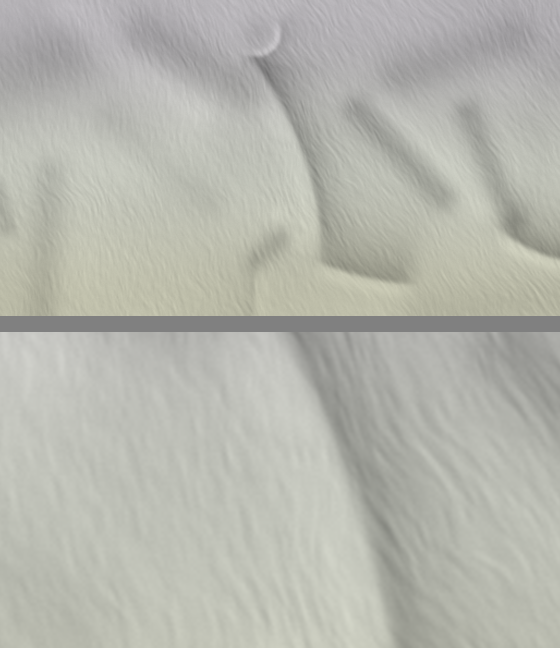
Top: the whole. Bottom: its middle third, enlarged.
This texture is drawn by a Shadertoy shader. Its source:

```glsl
float hash(vec2 p) {
    vec3 q = fract(vec3(p.xyx) * 0.1031);
    q += dot(q, q.yzx + 33.33);
    return fract((q.x + q.y) * q.z);
}

float noise(vec2 p) {
    vec2 i = floor(p), f = fract(p);
    f = f * f * (3.0 - 2.0 * f);
    return mix(mix(hash(i), hash(i + vec2(1, 0)), f.x),
               mix(hash(i + vec2(0, 1)), hash(i + vec2(1, 1)), f.x), f.y);
}

float bell(float x, float width) {
    return exp(-x * x / (width * width));
}

// Soft valley or ridge along a segment
float softFold(vec2 p, vec2 a, vec2 b, float width) {
    vec2 ab = b - a;
    float t = clamp(dot(p - a, ab) / dot(ab, ab), 0.0, 1.0);
    return bell(length(p - a - ab * t), width);
}

// Sharp at zero, fading out on the positive side
float edgeShadow(float side, float edge, float fade) {
    return smoothstep(-edge, edge, side) * exp(-max(side, 0.0) / fade);
}

// Bent crease: x is the shadow left of a-to-b, y the lit rim on the right
vec2 crease(vec2 p, vec2 a, vec2 b, float bend, float fade) {
    vec2 ab = b - a;
    float t = dot(p - a, ab) / dot(ab, ab);
    float side = dot(p - a, vec2(-ab.y, ab.x)) / length(ab) + bend * 4.0 * t * (1.0 - t);
    float ends = smoothstep(-0.15, 0.2, t) * smoothstep(1.15, 0.8, t);
    return ends * vec2(edgeShadow(side, 0.012, fade), bell(side + 0.025, 0.025));
}

// Crepe relief: long, narrow bumps leaning to one side
float crepeHeight(vec2 p, float lean) {
    vec2 q = vec2(p.x + lean * p.y, p.y);
    q.x += 0.022 * noise(p * 14.0) + 0.05 * noise(p * 4.0);
    return noise(q * vec2(85.0, 30.0)) + 0.5 * noise(q * vec2(150.0, 65.0) + 17.0);
}

float crepeLight(vec2 p, float lean) {
    vec2 towardLight = vec2(0.004, 0.004);
    return crepeHeight(p, lean) - crepeHeight(p + towardLight, lean);
}

// Dye fading from cream through pale green to lavender grey
vec3 clothColor(float y) {
    vec3 cream = vec3(0.745, 0.745, 0.665);
    vec3 paleGreen = vec3(0.765, 0.775, 0.735);
    vec3 lavender = vec3(0.705, 0.695, 0.71);
    vec3 lower = mix(cream, paleGreen, smoothstep(0.0, 0.5, y));
    return mix(lower, lavender, smoothstep(0.42, 0.95, y));
}

void mainImage(out vec4 fragColor, in vec2 fragCoord) {
    vec2 p = fragCoord / iResolution.y;
    float shade = 0.0;

    // Central curved crease with a lit ridge on its left
    float drop = p.y - 0.19;
    float side = p.x - (1.02 - 0.565 * drop * drop);
    float span = smoothstep(0.14, 0.32, p.y) * smoothstep(0.86, 0.77, p.y);
    float fade = mix(0.045, 0.1, smoothstep(0.3, 0.8, p.y));
    shade += 0.29 * span * edgeShadow(side, 0.016, fade);
    shade -= 0.04 * span * bell(side + 0.04, 0.04);

    // Curled knot above the crease
    vec2 fromKnot = p - vec2(0.815, 0.895);
    float rim = length(fromKnot) - 0.075;
    float facing = smoothstep(0.0, 0.07, fromKnot.x - fromKnot.y);
    shade += facing * (0.14 * edgeShadow(rim, 0.008, 0.04) - 0.1 * bell(rim + 0.012, 0.012));
    shade += 0.08 * bell(length(fromKnot), 0.05);

    // Broad valleys and ridges on the left
    shade += 0.14 * softFold(p, vec2(0.46, 0.88), vec2(0.78, 0.72), 0.085);
    shade -= 0.07 * softFold(p, vec2(0.22, 0.96), vec2(0.62, 0.66), 0.07);
    shade += 0.11 * softFold(p, vec2(0.0, 0.72), vec2(0.18, 0.82), 0.13);
    shade += 0.10 * softFold(p, vec2(0.16, 0.45), vec2(0.13, 0.0), 0.055);
    shade += 0.12 * softFold(p, vec2(-0.01, 0.4), vec2(0.02, 0.28), 0.03);
    shade += 0.06 * softFold(p, vec2(0.35, 0.62), vec2(0.66, 0.36), 0.06);

    // Slanted folds on the right
    shade += 0.17 * softFold(p, vec2(1.13, 0.65), vec2(1.40, 0.38), 0.05);
    shade -= 0.05 * softFold(p, vec2(1.22, 0.67), vec2(1.52, 0.34), 0.04);
    shade += 0.17 * softFold(p, vec2(1.48, 0.64), vec2(1.62, 0.31), 0.045);
    shade += 0.12 * softFold(p, vec2(1.27, 0.76), vec2(1.62, 0.88), 0.08);
    shade += 0.07 * softFold(p, vec2(1.70, 0.62), vec2(1.78, 0.75), 0.1);
    shade += 0.08 * softFold(p, vec2(1.35, 0.0), vec2(1.78, 0.04), 0.09);

    // Lower pockets and the small dent
    vec2 pocket = crease(p, vec2(1.01, 0.17), vec2(1.30, 0.10), 0.01, 0.1);
    vec2 corner = crease(p, vec2(1.59, 0.27), vec2(1.86, 0.17), 0.025, 0.09);
    vec2 seam = crease(p, vec2(0.80, -0.05), vec2(0.81, 0.19), 0.0, 0.035);
    shade += dot(pocket, vec2(0.23, -0.06)) + dot(corner, vec2(0.29, -0.07));
    shade += dot(seam, vec2(0.08, -0.03));
    shade += 0.13 * softFold(p, vec2(0.82, 0.18), vec2(0.89, 0.25), 0.04);
    shade -= 0.05 * softFold(p, vec2(0.88, 0.32), vec2(0.94, 0.24), 0.03);

    // Uneven cloth, crepe relief and fine grain
    shade += 0.06 * (noise(p * vec2(4.0, 6.0) + 5.0) - 0.5);
    float crepe = mix(crepeLight(p, 0.22), crepeLight(p, 0.5), smoothstep(-0.03, 0.03, side));
    float focus = mix(0.55, 1.0, noise(p * 3.0 + 9.0)) + 1.5 * clamp(shade, 0.0, 0.3);
    float grain = noise(p * 290.0) - 0.5;
    float light = 1.0 - shade + 0.085 * focus * crepe + 0.018 * grain;
    fragColor = vec4(clothColor(p.y) * light, 1.0);
}
```
